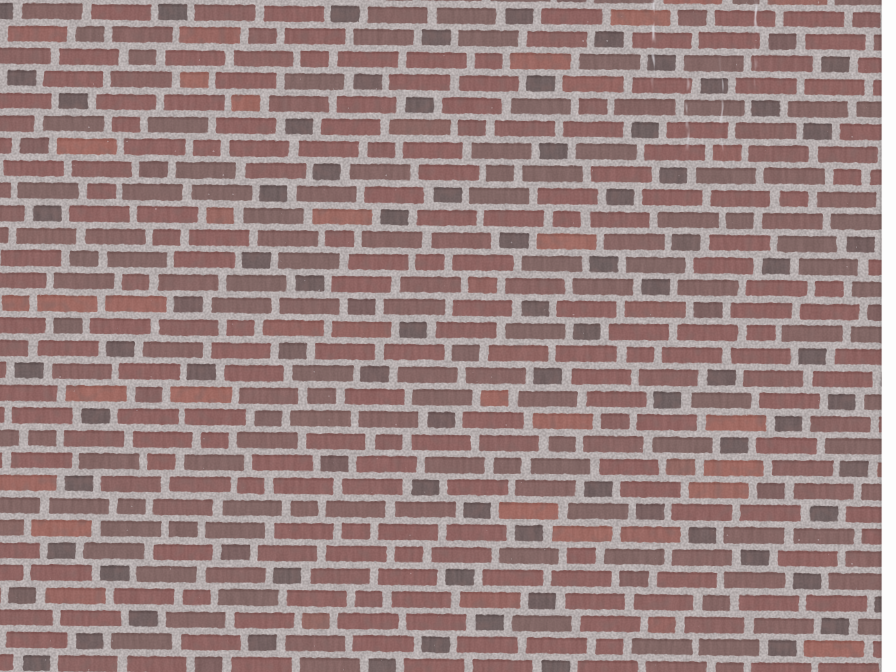
Reproduce this texture procedurally as a WebGL 1 fragment shader.

```glsl
precision highp float;
uniform vec2 u_resolution;

// Lengths are in canvas heights; y runs downward from the top.
const float ROW_H = 0.03344;
const float PERIOD = 0.2578;        // header plus two stretchers
const float HEADER = 0.21;          // header share of a period
const float ROW_STEP = 0.305;       // bond shift per row, in periods
const float ZIGZAG = 5.0;           // rows before the shift reverses
const vec2 ANCHOR = vec2(0.6406, 0.3837);
const float TILT = 0.0106;
const float LEAN = 0.025;
const vec2 JOINT = vec2(0.0122, 0.0098);
const float CORNER = 0.0022;
const float RAGGED = 0.0016;
const float WALL_END = 0.984;       // share of the canvas width

const vec3 RED = vec3(0.555, 0.390, 0.380);
const vec3 BROWN = vec3(0.505, 0.405, 0.395);
const vec3 ORANGE = vec3(0.635, 0.425, 0.390);
const vec3 CHARCOAL = vec3(0.415, 0.370, 0.370);
const vec3 MORTAR = vec3(0.718, 0.686, 0.684);
const vec3 LIME = vec3(0.88, 0.87, 0.89);
const vec3 MARGIN = vec3(0.992);

float hash(vec2 p) {
  vec3 q = fract(vec3(p.xyx) * 0.1031);
  q += dot(q, q.yzx + 33.33);
  return fract((q.x + q.y) * q.z);
}

float gradientDot(vec2 cell, vec2 offset) {
  float angle = 6.2832 * hash(cell);
  return dot(vec2(cos(angle), sin(angle)), offset);
}

float noise(vec2 p) {
  vec2 i = floor(p), f = fract(p);
  vec2 s = f * f * f * (f * (f * 6.0 - 15.0) + 10.0);
  vec2 e = vec2(1.0, 0.0);
  return mix(mix(gradientDot(i, f), gradientDot(i + e, f - e), s.x),
             mix(gradientDot(i + e.yx, f - e.yx), gradientDot(i + 1.0, f - 1.0), s.x), s.y);
}

float roundedBox(vec2 p, vec2 halfSize, float radius) {
  vec2 d = abs(p) - halfSize + radius;
  return length(max(d, 0.0)) + min(max(d.x, d.y), 0.0) - radius;
}

// Header position of a row: five rows step right, five step back.
float bondShift(float row) {
  float k = mod(row, 2.0 * ZIGZAG);
  return k < ZIGZAG ? k * ROW_STEP : 0.697 - (k - ZIGZAG) * ROW_STEP;
}

vec3 brickColor(vec2 id, float isHeader, vec2 p) {
  float tone = hash(id + 17.3), rare = hash(id + 61.7);
  vec3 color = mix(RED, BROWN, smoothstep(0.35, 0.95, tone));
  color = mix(color, ORANGE, 0.85 * smoothstep(0.86, 0.98, rare));
  float burnt = isHeader * smoothstep(0.25, 0.65, hash(id + 93.1));
  color = mix(color, CHARCOAL, 0.85 * burnt);
  // Vertical drag marks, blotches and grain
  float streak = noise(p * vec2(190.0, 28.0) + id * 3.7);
  float blotch = noise(p * 65.0 + 40.0);
  float grain = noise(p * 330.0);
  color += vec3(1.0, 0.85, 0.85) * (0.045 * streak + 0.03 * grain);
  return mix(color, BROWN, clamp(blotch * 0.9, 0.0, 0.45));
}

// White lime runs near the top right
float limeRuns(vec2 p) {
  float amount = 0.0;
  for (int i = 0; i < 4; i++) {
    float n = float(i);
    float weight = abs(n - 1.5) / 1.5;
    float x = 0.972 + 0.051 * n + 0.007 * noise(vec2(n * 9.1, p.y * 28.0));
    float width = 0.0035 + 0.003 * noise(vec2(p.y * 45.0, n * 5.3));
    float run = 1.0 - smoothstep(0.0, width, abs(p.x - x));
    float reach = 1.0 - smoothstep(0.03, 0.09, abs(p.y - mix(0.22, 0.05, weight)));
    float broken = smoothstep(-0.25, 0.3, noise(p * vec2(90.0, 45.0) + n));
    amount += run * reach * broken * mix(0.45, 1.0, weight);
  }
  return min(amount, 1.0);
}

void main() {
  float pixel = 1.0 / u_resolution.y;
  vec2 p = vec2(gl_FragCoord.x, u_resolution.y - gl_FragCoord.y) * pixel;

  // Row and brick under this point
  vec2 w = p - ANCHOR;
  w += vec2(LEAN * w.y, -TILT * p.x);
  float v = w.y / ROW_H + 0.5;
  float row = floor(v);
  float u = w.x / PERIOD - bondShift(row) + 0.5 * HEADER;
  float f = fract(u);
  float isHeader = 1.0 - step(HEADER, f);
  float stretcher = 0.5 * (1.0 - HEADER);
  float slot = isHeader > 0.5 ? 0.0 : 1.0 + step(HEADER + stretcher, f);
  float span = mix(stretcher, HEADER, isHeader);
  float center = isHeader > 0.5 ? 0.5 * HEADER : HEADER + (slot - 0.5) * stretcher;
  vec2 id = vec2(floor(u) * 3.0 + slot, row) + 50.0;

  // Brick outline, uneven in size, place and edge
  vec2 local = vec2((f - center) * PERIOD, (fract(v) - 0.5) * ROW_H);
  vec2 jitter = vec2(hash(id + 5.1), hash(id + 29.9)) - 0.5;
  vec2 halfSize = 0.5 * (vec2(span * PERIOD, ROW_H) - JOINT) + jitter.yx * vec2(0.0016, 0.0008);
  local += jitter * vec2(0.0026, 0.0012);
  float d = roundedBox(local, halfSize, CORNER);
  d += RAGGED * (noise(p * 85.0) + 0.7 * noise(p * 210.0 + 7.0));
  float soft = max(0.9 * pixel, 0.0013);
  float brick = 1.0 - smoothstep(-soft, soft, d);

  // Sandy mortar, bricks, and the shadow under each upper edge
  vec3 color = MORTAR + 0.11 * noise(p * 300.0 + 3.0) + 0.05 * noise(p * 75.0);
  color = mix(color, brickColor(id, isHeader, p), brick);
  float upper = smoothstep(0.0045, 0.0, abs(local.y + halfSize.y - 0.001));
  color -= 0.06 * upper * brick;

  // Lime runs, stray flecks and the darkened wall end
  float fleck = smoothstep(0.52, 0.68, noise(p * 140.0 + 21.0));
  color = mix(color, LIME, max(0.8 * limeRuns(p), 0.35 * fleck));
  float edge = WALL_END * u_resolution.x * pixel;
  color *= 1.0 - 0.12 * smoothstep(edge - 0.006, edge, p.x);
  color = mix(color, MARGIN, smoothstep(-pixel, pixel, p.x - edge));
  gl_FragColor = vec4(color, 1.0);
}
```
